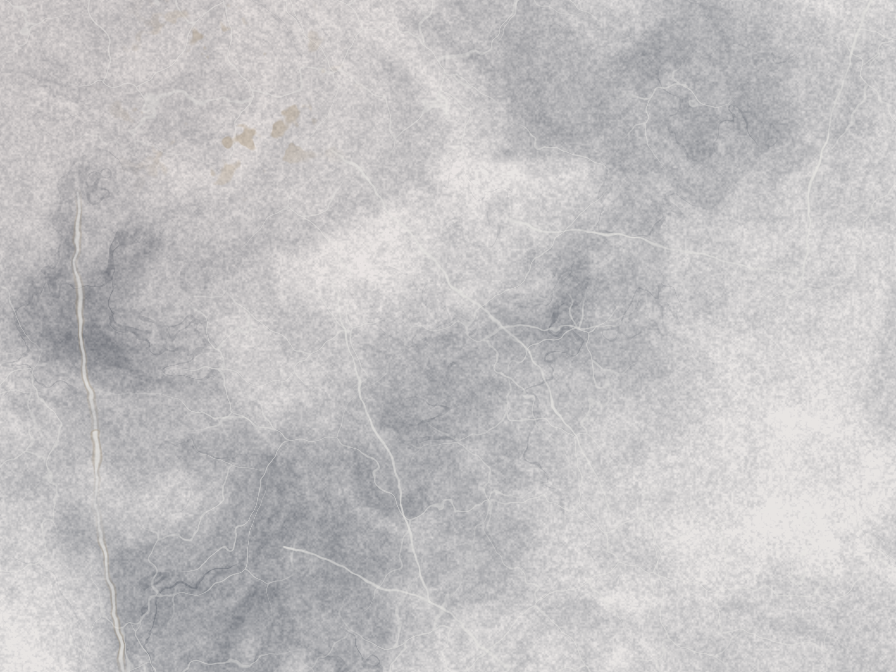
Give the GLSL for this texture, as a Shadertoy shader.

```glsl
// Pale grey marble: soft slate patches broken up by rough layered noise,
// long thin calcite veins drawn as bent segments, and a web of faint
// hairline cracks taken from the borders of warped cellular noise.

const vec3 SLATE = vec3(0.520, 0.532, 0.556);
const vec3 CHALK = vec3(0.880, 0.870, 0.867);
const vec3 CALCITE = vec3(0.900, 0.895, 0.880);
const vec3 OCHRE = vec3(0.640, 0.560, 0.440);
const vec3 ROSE_TINT = vec3(0.010, -0.003, -0.008);

const float BASE_TONE = 0.825;
const float CLOUD_CONTRAST = 0.38;
const float GRAIN_CONTRAST = 0.085;
const float VEIN_WIDTH = 0.0011;

// Dark patches: centre, radius, depth
const int PATCHES = 8;
const vec4 PATCH[PATCHES] = vec4[](
    vec4(0.17, 0.56, 0.18, 0.18), vec4(0.28, 0.70, 0.12, 0.06),
    vec4(1.06, 0.81, 0.24, 0.13), vec4(0.86, 0.57, 0.15, 0.11),
    vec4(0.72, 0.92, 0.12, 0.09), vec4(0.60, 0.15, 0.27, 0.14),
    vec4(0.33, 0.08, 0.19, 0.11), vec4(0.76, 0.36, 0.17, 0.09));

// Veins: start and end; the first two are the broad ones
const int VEINS = 11;
const vec4 VEIN[VEINS] = vec4[](
    vec4(0.12, 0.72, 0.14, 0.36), vec4(0.14, 0.36, 0.19, 0.00),
    vec4(0.51, 0.59, 0.56, 0.36), vec4(0.56, 0.36, 0.64, 0.10),
    vec4(0.64, 0.10, 0.76, 0.00), vec4(0.49, 0.78, 0.80, 0.47),
    vec4(0.80, 0.47, 0.91, 0.25), vec4(0.75, 0.67, 1.19, 0.605),
    vec4(1.30, 1.00, 1.22, 0.76), vec4(1.22, 0.76, 1.19, 0.56),
    vec4(0.43, 0.19, 0.64, 0.10));

float hash(vec2 p) {
    vec3 q = fract(p.xyx * 0.1031);
    q += dot(q, q.yzx + 33.33);
    return fract((q.x + q.y) * q.z);
}

float noise(vec2 p) {
    vec2 i = floor(p), f = fract(p);
    f = f * f * (3.0 - 2.0 * f);
    return mix(mix(hash(i), hash(i + vec2(1, 0)), f.x),
               mix(hash(i + vec2(0, 1)), hash(i + vec2(1, 1)), f.x), f.y);
}

// Layered noise, each octave turned and doubled
float fbm(vec2 p, int octaves, float gain) {
    float sum = 0.0, total = 0.0, amp = 1.0;
    for (int i = 0; i < octaves; i++) {
        sum += amp * noise(p);
        total += amp;
        amp *= gain;
        p = mat2(1.6, 1.2, -1.2, 1.6) * p + 17.3;
    }
    return sum / total;
}

// Gap between the two nearest cell points: zero on a cell border
float cellGap(vec2 p) {
    vec2 cell = floor(p);
    float near = 9.0, second = 9.0;
    for (int y = -1; y <= 1; y++)
    for (int x = -1; x <= 1; x++) {
        vec2 c = cell + vec2(x, y);
        float d = length(c + vec2(hash(c), hash(c + 71.7)) - p);
        second = min(second, max(near, d));
        near = min(near, d);
    }
    return second - near;
}

float segmentDistance(vec2 p, vec2 a, vec2 b) {
    vec2 ab = b - a;
    return length(p - a - ab * clamp(dot(p - a, ab) / dot(ab, ab), 0.0, 1.0));
}

float line(float d, float width, float pixel) {
    return 1.0 - smoothstep(width * 0.3, width + pixel, d);
}

void mainImage(out vec4 fragColor, in vec2 fragCoord) {
    float pixel = 1.0 / iResolution.y;
    vec2 p = fragCoord * pixel;

    // Warps: broad for the clouds, tight for the lines
    vec2 broad = vec2(fbm(p * 3.5, 5, 0.55), fbm(p * 3.5 + 40.0, 5, 0.55)) - 0.5;
    vec2 tight = vec2(fbm(p * 13.0 + 9.0, 4, 0.55), fbm(p * 13.0 + 60.0, 4, 0.55)) - 0.5;

    // Clouds and dark patches
    float cloud = fbm(p * 4.0 + broad * 2.2 + 5.0, 7, 0.62);
    float rough = fbm(p * 22.0 + broad * 6.0, 4, 0.65);
    float shade = 0.0;
    for (int i = 0; i < PATCHES; i++) {
        vec2 d = (p + broad * 0.38 - PATCH[i].xy) / PATCH[i].z;
        shade += PATCH[i].w * exp(-dot(d, d));
    }
    float tone = BASE_TONE - shade * (0.35 + 1.3 * rough);
    tone += (cloud - 0.5) * CLOUD_CONTRAST;

    // Wispy dark creases, strongest inside the patches
    float crease = abs(fbm(p * 5.0 + broad * 3.0 + 23.0, 5, 0.55) - 0.5);
    float creaseMask = smoothstep(0.45, 0.70, noise(p * 7.0 + 3.0));
    tone -= line(crease, 0.016, pixel) * creaseMask * (0.025 + 0.35 * shade);

    // Fine mineral grain
    tone += (noise(p * 210.0) - 0.5) * GRAIN_CONTRAST;
    tone += (noise(p * 390.0 + 8.0) - 0.5) * GRAIN_CONTRAST;

    vec3 color = mix(SLATE, CHALK, clamp((tone - 0.53) / 0.35, -0.2, 1.08));
    color += ROSE_TINT * smoothstep(0.9, 0.1, length(p - vec2(0.15, 1.0)));

    // Hairline cracks at two scales
    for (int i = 0; i < 2; i++) {
        float scale = 4.0 + 5.0 * float(i);
        vec2 q = (p + broad * 0.22 + tight * 0.06) * scale + 11.0 * float(i);
        float mask = smoothstep(0.48, 0.78, noise(p * 6.0 + 31.0 * float(i)));
        float crack = line(cellGap(q) / scale, 0.0022, pixel);
        color = mix(color, CALCITE, crack * mask * 0.42);
    }

    // Long veins with a faint pale halo
    vec2 bent = p + tight * 0.035 + broad * 0.045;
    for (int i = 0; i < VEINS; i++) {
        float broadVein = i < 2 ? 1.0 : 0.0;
        float d = segmentDistance(bent, VEIN[i].xy, VEIN[i].zw);
        float patchy = noise(p * 28.0 + float(i) * 5.0);
        float width = VEIN_WIDTH * (0.6 + patchy + 2.2 * broadVein * patchy);
        float strength = 0.25 + 0.55 * patchy;
        color = mix(color, CALCITE, 0.13 * exp(-d / 0.007));
        color = mix(color, OCHRE, 0.35 * broadVein * line(abs(d - 0.004), 0.0015, pixel) * patchy);
        color = mix(color, CALCITE, strength * line(d, width, pixel));
    }

    // Rare ochre stains in the upper left
    float stain = smoothstep(0.66, 0.76, fbm(p * 30.0 + 2.0, 3, 0.6));
    color = mix(color, OCHRE, 0.4 * stain * smoothstep(0.22, 0.05, length(p - vec2(0.34, 0.86))));

    fragColor = vec4(clamp(color, 0.0, 1.0), 1.0);
}
```
